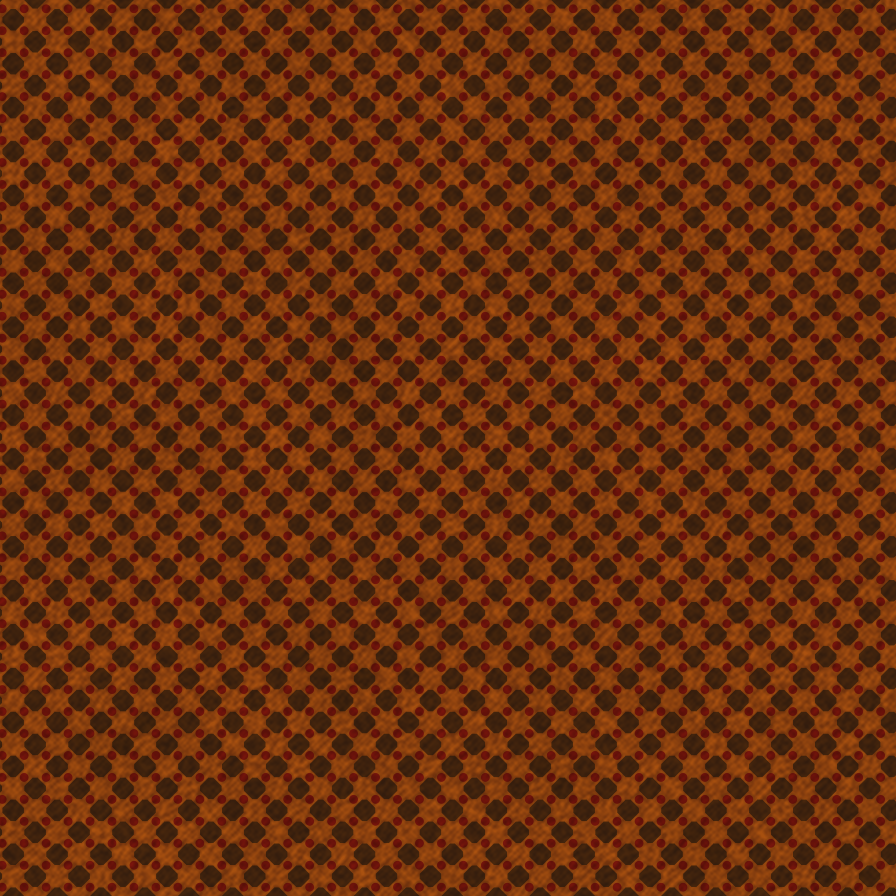
Give the GLSL for this pattern, as a WebGL 1 fragment shader.

```glsl
precision highp float;

uniform vec2 u_resolution;

const float REPEATS = 20.4;
const vec2 LATTICE_ORIGIN = vec2(0.30, -0.05);
const vec3 STAR_SHADE = vec3(0.45, 0.20, 0.05);
const vec3 STAR_LIGHT = vec3(0.65, 0.31, 0.06);
const vec3 DIAMOND_SHADE = vec3(0.20, 0.11, 0.05);
const vec3 DIAMOND_LIGHT = vec3(0.28, 0.15, 0.05);
const vec3 DOT_RED = vec3(0.40, 0.07, 0.04);

vec2 hashGradient(vec2 cell) {
  float angle = 6.2832 * fract(sin(dot(cell, vec2(127.1, 311.7))) * 43758.5);
  return vec2(cos(angle), sin(angle));
}

float gradientNoise(vec2 p) {
  vec2 cell = floor(p);
  vec2 f = p - cell;
  vec2 w = f * f * f * (f * (f * 6.0 - 15.0) + 10.0);
  float a = dot(hashGradient(cell), f);
  float b = dot(hashGradient(cell + vec2(1.0, 0.0)), f - vec2(1.0, 0.0));
  float c = dot(hashGradient(cell + vec2(0.0, 1.0)), f - vec2(0.0, 1.0));
  float d = dot(hashGradient(cell + 1.0), f - 1.0);
  return mix(mix(a, b, w.x), mix(c, d, w.x), w.y);
}

// Offset from the nearest point of a unit square lattice
vec2 nearestOffset(vec2 p) {
  return fract(p + 0.5) - 0.5;
}

// Diamond with clipped corners
float clippedDiamond(vec2 p, float reach, float halfWidth) {
  vec2 q = abs(p);
  return max((q.x + q.y - reach) * 0.7071, max(q.x, q.y) - halfWidth);
}

float coverage(float dist, float pixel) {
  return 1.0 - smoothstep(-0.6 * pixel, 0.6 * pixel, dist);
}

// Short slanted threads, from 0 in the grooves to 1 on the crests
float threadTone(vec2 uv) {
  vec2 slanted = vec2(uv.x + uv.y, uv.y - uv.x) * 0.7071;
  float strands = gradientNoise(slanted * vec2(90.0, 210.0));
  float crossing = gradientNoise(slanted.yx * vec2(110.0, 230.0) + 37.0);
  return clamp(0.5 + 0.85 * strands + 0.45 * crossing, 0.0, 1.0);
}

void main() {
  vec2 uv = gl_FragCoord.xy / u_resolution;
  vec2 p = uv * REPEATS - LATTICE_ORIGIN;
  float pixel = REPEATS / min(u_resolution.x, u_resolution.y);
  float thread = threadTone(uv);

  // Staggered diamonds leave pointed stars between them
  float diamond = min(clippedDiamond(nearestOffset(p), 0.30, 0.245),
                      clippedDiamond(nearestOffset(p + 0.5), 0.30, 0.245));

  // Small dots where neighbouring star points meet
  float dots = length(nearestOffset(2.0 * p - 0.5)) * 0.5 - 0.1;

  // Woven colours, with the star darkening slightly at its edge
  float seam = 1.0 - smoothstep(0.0, 0.08, min(diamond, dots));
  vec3 colour = mix(STAR_SHADE, STAR_LIGHT, thread) * (1.0 - 0.08 * seam);
  vec3 diamondColour = mix(DIAMOND_SHADE, DIAMOND_LIGHT, thread);
  vec3 dotColour = DOT_RED * mix(0.85, 1.15, thread);
  colour = mix(colour, diamondColour, coverage(diamond, pixel));
  colour = mix(colour, dotColour, coverage(dots, pixel));

  // Faint uneven wear across the cloth
  colour *= 1.0 + 0.06 * gradientNoise(uv * 9.0);
  gl_FragColor = vec4(colour, 1.0);
}
```
